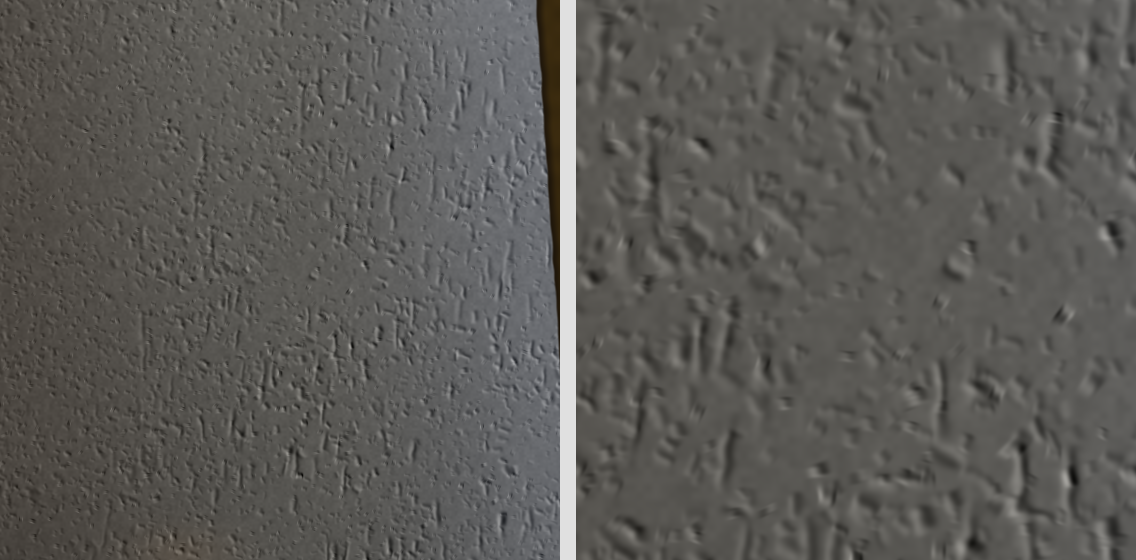
Left: the whole. Right: its middle third, enlarged.
Give the GLSL for this texture, as a three.js fragment shader.

```glsl
// Raking light on a grey, chipped and grooved plaster wall with a brown strip at its right edge.
varying vec2 vUv;

const vec3 SHADE_GREY = vec3(0.302, 0.283, 0.260);
const vec3 MID_GREY   = vec3(0.353, 0.347, 0.330);
const vec3 COOL_GREY  = vec3(0.425, 0.435, 0.455);
const vec3 WARM_GLOW  = vec3(0.040, 0.022, 0.005);
const vec3 STRIP_DARK = vec3(0.120, 0.085, 0.040);
const vec3 STRIP_LIT  = vec3(0.220, 0.160, 0.055);

const vec2 LIGHT = vec2(0.86, 0.51);            // towards the light
const vec2 FINE_CELLS   = vec2(74.0, 70.0);
const vec2 FINE_SIZE    = vec2(0.0034, 0.0058);
const vec2 CHIP_CELLS   = vec2(46.0, 46.0);
const vec2 CHIP_SIZE    = vec2(0.0041, 0.0085);
const vec2 GROOVE_CELLS = vec2(46.0, 16.0);
const vec2 GROOVE_SIZE  = vec2(0.0043, 0.0220);
const vec2 FINE_TILT   = vec2(-0.60, 1.00);     // mean angle from upright, spread
const vec2 CHIP_TILT   = vec2(-0.75, 0.75);
const vec2 GROOVE_TILT = vec2(0.06, 0.13);
const float FINE_DEPTH   = 0.105;
const float CHIP_DEPTH   = 0.205;
const float GROOVE_DEPTH = 0.215;
const float GRAIN = 0.030;
const float OCCLUSION = 0.10;
const float RAISED_SHARE = 0.15;
const float RAGGEDNESS = 0.0032;
const float EDGE_TOP = 0.957;
const float EDGE_SLOPE = 0.067;
const float EDGE_SOFT = 0.0025;

vec2 hash2(vec2 p) {
  vec3 q = fract(vec3(p.xyx) * vec3(0.1031, 0.1030, 0.0973));
  q += dot(q, q.yzx + 33.33);
  return fract((q.xx + q.yz) * q.zy);
}

float valueNoise(vec2 p) {
  vec2 i = floor(p), f = fract(p);
  f = f * f * (3.0 - 2.0 * f);
  float low  = mix(hash2(i).x, hash2(i + vec2(1.0, 0.0)).x, f.x);
  float high = mix(hash2(i + vec2(0.0, 1.0)).x, hash2(i + 1.0).x, f.x);
  return mix(low, high, f.y);
}

// Uneven wear: 0 on smooth areas, 1 where dents crowd together
float wear(vec2 p, float seed) {
  float n = 0.60 * valueNoise(p * vec2(8.0, 6.0) + seed)
          + 0.40 * valueNoise(p * vec2(20.0, 13.0) + seed);
  return smoothstep(0.36, 0.66, n);
}

// Lit slopes of dents scattered one per cell; density is base.x + base.y * wear
float dents(vec2 p, vec2 cells, vec2 size, vec2 tilt, vec2 base, float seed) {
  vec2 home = floor(p * cells);
  float light = 0.0;
  for (int j = -1; j <= 1; j++) {
    for (int i = -1; i <= 1; i++) {
      vec2 cell = home + vec2(float(i), float(j));
      vec2 place = hash2(cell + seed);
      vec2 kind  = hash2(cell + seed + 57.0);
      vec2 form  = hash2(cell + seed + 131.0);
      vec2 center = (cell + place) / cells;
      float present = step(kind.x, base.x + base.y * wear(center, seed));

      float angle = tilt.x + tilt.y * (2.0 * kind.y - 1.0);
      vec2 along  = vec2(sin(angle), cos(angle));
      vec2 across = vec2(along.y, -along.x);
      vec2 radius = size * vec2(0.8 + 0.45 * form.x, 0.45 + 0.75 * form.y);
      vec2 d = p - center;
      vec2 u = vec2(dot(d, across), dot(d, along)) / radius;
      float endWall = u.y * u.y * u.y;          // steep ends keep the stroke straight
      vec2 slope = 2.0 * across * u.x + 4.0 * along * endWall * radius.x / radius.y;
      float depth = (0.4 + 0.6 * fract(form.x * 7.0)) * exp(-u.x * u.x - endWall * u.y);
      float facing = mix(1.0, -0.8, step(fract(form.y * 7.0), RAISED_SHARE));
      light -= present * depth * (facing * dot(slope, LIGHT) + OCCLUSION);
    }
  }
  return light;
}

vec3 wallColor(vec2 p) {
  vec3 color = mix(SHADE_GREY, MID_GREY, smoothstep(-0.05, 0.50, p.x + 0.12 * (p.y - 0.5)));
  color = mix(color, COOL_GREY, smoothstep(0.50, 1.04, p.x + 0.10 * (p.y - 0.5)));
  color *= 1.0 + 0.11 * (p.y - 0.5) + 0.05 * (valueNoise(p * 5.0) - 0.5);
  vec2 glow = (p - vec2(0.33, 0.01)) / vec2(0.10, 0.05);
  return color + WARM_GLOW * exp(-dot(glow, glow));
}

float relief(vec2 p) {
  vec2 ragged = vec2(valueNoise(p * 95.0), valueNoise(p * 95.0 + 41.0)) - 0.5;
  vec2 q = p + RAGGEDNESS * ragged;
  float rightward = smoothstep(0.0, 0.6, p.x);
  float fine = dents(q, FINE_CELLS, FINE_SIZE, FINE_TILT, vec2(0.35, 0.45), 11.0);
  float chips = dents(q, CHIP_CELLS, CHIP_SIZE, CHIP_TILT, vec2(0.05, 0.55), 23.0);
  float grooves = dents(q, GROOVE_CELLS, GROOVE_SIZE, GROOVE_TILT, vec2(0.02, 0.58), 37.0);
  float grain = valueNoise(p * 210.0) + valueNoise(p * vec2(120.0, 80.0)) - 1.0;
  return FINE_DEPTH * fine
       + CHIP_DEPTH * mix(0.40, 1.0, rightward) * chips
       + GROOVE_DEPTH * mix(0.22, 1.0, rightward) * grooves
       + GRAIN * grain;
}

void main() {
  vec2 p = vUv;
  vec3 wall = wallColor(p) + relief(p) * vec3(1.0, 0.99, 0.97);

  // Brown strip, narrowing downwards, darkest along the wall's edge
  float edge = EDGE_TOP + EDGE_SLOPE * (1.0 - p.y) + 0.003 * (valueNoise(p.yy * 30.0) - 0.5);
  float beyond = p.x - edge;
  vec3 strip = mix(STRIP_DARK, STRIP_LIT, smoothstep(0.0, 0.018, beyond));
  strip *= 0.92 + 0.16 * valueNoise(p * 40.0);

  vec3 color = mix(wall, strip, smoothstep(-EDGE_SOFT, EDGE_SOFT, beyond));
  gl_FragColor = vec4(clamp(color, 0.0, 1.0), 1.0);
}
```
